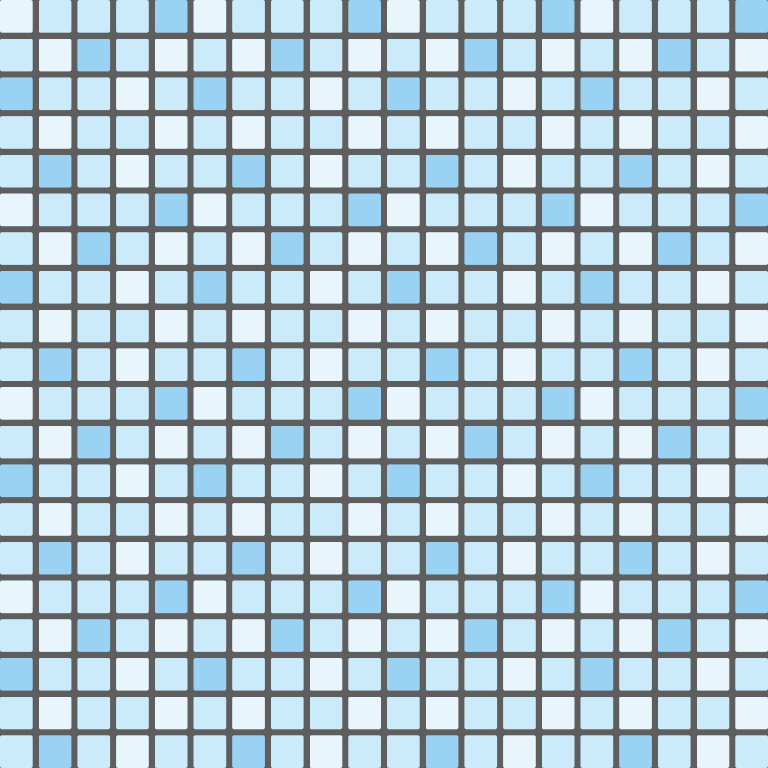
Reproduce this pattern procedurally as a Shadertoy shader.

```glsl
#define TILES 20.0
#define GROUT_WIDTH 0.0078
#define CORNER_RADIUS 0.0028
#define GROUT_COLOR vec3(0.37, 0.37, 0.37)
#define PALE_COLOR vec3(0.796, 0.918, 0.980)
#define WHITE_COLOR vec3(0.914, 0.961, 0.992)
#define BLUE_COLOR vec3(0.604, 0.824, 0.953)

float roundedBox(vec2 p, vec2 halfSize, float radius) {
    vec2 q = abs(p) - halfSize + radius;
    return length(max(q, 0.0)) + min(max(q.x, q.y), 0.0) - radius;
}

// Glaze repeats every five tiles; rows count downward
vec3 tileColor(ivec2 cell) {
    int column = cell.x % 5;
    int row = cell.y % 5;

    // Blue tiles step two columns left per row, skipping the fourth row
    bool isBlue = (column + 2 * row) % 5 == 4 && row != 3;

    // White tiles: two in each odd row, one in each even row
    bool isWhite = row % 2 == 1 ? column % 3 == 1
                                : column == (row == 0 ? 0 : 3);

    return isBlue ? BLUE_COLOR : isWhite ? WHITE_COLOR : PALE_COLOR;
}

void mainImage(out vec4 fragColor, in vec2 fragCoord) {
    float pixel = 1.0 / iResolution.y;
    vec2 uv = fragCoord * pixel;
    uv.y = 1.0 - uv.y;

    // Outer tiles sit flush with the canvas edges
    float pitch = (1.0 + GROUT_WIDTH) / TILES;
    float halfTile = 0.5 * (pitch - GROUT_WIDTH);
    vec2 cell = floor(uv / pitch);
    vec2 local = uv - cell * pitch - halfTile;

    // Antialiased tile over grout
    float edge = roundedBox(local, vec2(halfTile), CORNER_RADIUS);
    float coverage = clamp(0.5 - edge / pixel, 0.0, 1.0);
    vec3 color = mix(GROUT_COLOR, tileColor(ivec2(cell)), coverage);

    fragColor = vec4(color, 1.0);
}
```
